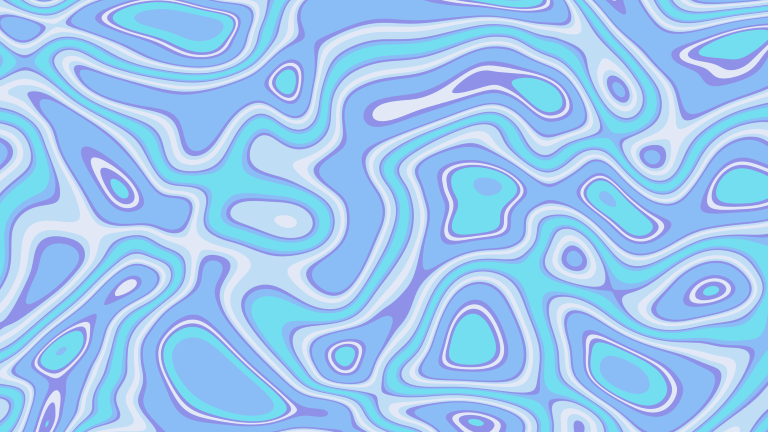
This background is drawn by a Shadertoy shader. Its source:

```glsl
const vec3 CYAN   = vec3(0.45, 0.87, 0.94);
const vec3 BLUE   = vec3(0.54, 0.74, 0.96);
const vec3 VIOLET = vec3(0.56, 0.57, 0.91);
const vec3 SKY    = vec3(0.75, 0.87, 0.96);
const vec3 PALE   = vec3(0.89, 0.91, 0.965);

const int BAND_COUNT = 13;

// Band colours, from the zero contour of the field towards its extremes
const vec3 BAND_COLOR[BAND_COUNT] = vec3[BAND_COUNT](
    CYAN, BLUE, VIOLET, SKY, PALE, SKY, VIOLET,
    BLUE, VIOLET, PALE, VIOLET, CYAN, BLUE);

// Upper limit of each band, in standard deviations of the field
const float BAND_EDGE[BAND_COUNT - 1] = float[BAND_COUNT - 1](
    0.19, 0.31, 0.38, 0.63, 0.79, 0.89, 0.99,
    1.50, 1.62, 1.72, 1.82, 2.15);

// Unit gradient at a lattice point
vec2 latticeGradient(vec2 cell, float seed) {
    vec3 q = fract(vec3(cell.xyx + seed) * vec3(0.1031, 0.1030, 0.0973));
    q += dot(q, q.yzx + 33.33);
    float angle = 6.28319 * fract((q.x + q.y) * q.z);
    return vec2(cos(angle), sin(angle));
}

float gradientNoise(vec2 p, float seed) {
    vec2 cell = floor(p);
    vec2 f = p - cell;
    vec2 u = f * f * f * (f * (f * 6.0 - 15.0) + 10.0);
    vec2 e = vec2(1.0, 0.0);
    float a = dot(latticeGradient(cell, seed), f);
    float b = dot(latticeGradient(cell + e.xy, seed), f - e.xy);
    float c = dot(latticeGradient(cell + e.yx, seed), f - e.yx);
    float d = dot(latticeGradient(cell + e.xx, seed), f - e.xx);
    return mix(mix(a, b, u.x), mix(c, d, u.x), u.y);
}

// Bend the plane so that the contours flow
vec2 warp(vec2 p, float frequency, float amount) {
    vec2 q = p * frequency;
    return p + amount * vec2(gradientNoise(q, 41.0), gradientNoise(q, 87.0));
}

// Smooth field with a standard deviation near one
float flowField(vec2 p, vec2 frequency) {
    vec2 q = warp(p, 2.3, 0.16) * frequency;
    float broad = gradientNoise(q + 20.0, 13.0);
    float detail = gradientNoise(q * 1.7 + 50.0, 67.0);
    return (broad + 0.16 * detail) / 0.218;
}

// Flat colour bands with smoothed edges
vec3 bandColor(float height, float halfWidth) {
    vec3 color = BAND_COLOR[0];
    for (int i = 1; i < BAND_COUNT; i++) {
        float edge = BAND_EDGE[i - 1];
        float blend = smoothstep(edge - halfWidth, edge + halfWidth, height);
        color = mix(color, BAND_COLOR[i], blend);
    }
    return color;
}

void mainImage(out vec4 fragColor, in vec2 fragCoord) {
    vec2 p = fragCoord / iResolution.y;
    float field = flowField(p, vec2(3.2, 4.5));

    // Half a pixel of blur on each side of an edge
    vec2 slope = vec2(dFdx(field), dFdy(field));
    float halfWidth = max(0.65 * length(slope), 1e-4);

    fragColor = vec4(bandColor(abs(field), halfWidth), 1.0);
}
```
